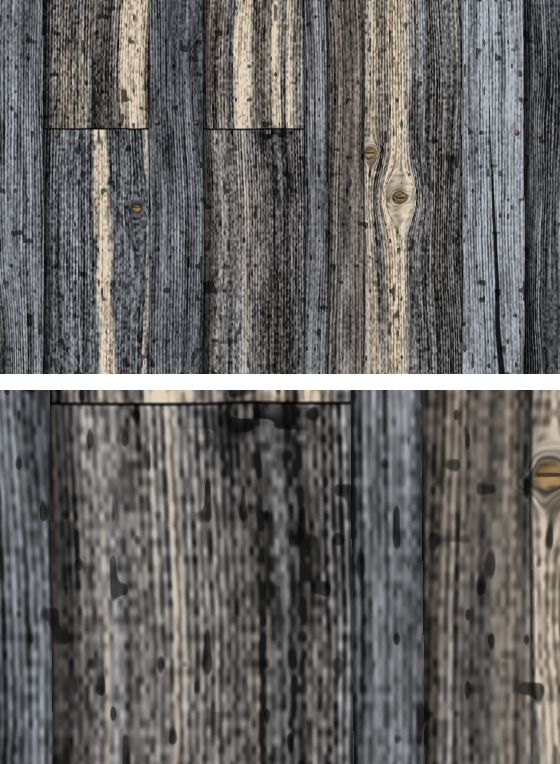
Top, the full canvas; bottom, a detail of the centre.
Give the GLSL for this texture, as a Shadertoy shader.

```glsl
// Weathered barn boards: grey vertical planks with pale streaks, knots, nails and a split.

float hash(vec2 p) {
  vec3 q = fract(p.xyx * 0.1031);
  q += dot(q, q.yzx + 33.33);
  return fract((q.x + q.y) * q.z);
}

float noise(vec2 p) {
  vec2 i = floor(p), f = fract(p);
  f = f * f * (3.0 - 2.0 * f);
  return mix(mix(hash(i), hash(i + vec2(1, 0)), f.x),
             mix(hash(i + vec2(0, 1)), hash(i + vec2(1, 1)), f.x), f.y);
}

// Narrow wavering grooves, thin fibres and crumbs, centred on zero
float grain(vec2 q, float rough) {
  float waver = 9.0 * noise(q * vec2(16, 1.2)) + 1.6 * noise(q * vec2(80, 30));
  float groove = sin(q.x * 820.0 + waver) * noise(q * vec2(30, 3));
  return 0.26 * groove + 0.22 * noise(q * vec2(14, 0.8)) + 0.38 * noise(q * vec2(65, 1.2))
       + 0.50 * noise(q * vec2(190, 8)) + rough * noise(q * vec2(220, 130)) - 0.55 - 0.5 * rough;
}

// Fibres part around a knot like a stream around a post
float bend(vec2 p, float x, vec2 knot, float radius) {
  vec2 d = (p - knot) * vec2(1.0, 0.6);
  float r2 = radius * radius;
  return x - d.x * r2 / max(dot(d, d), r2) * exp(-dot(d, d) * 60.0);
}

float band(float x, float centre, float halfWidth) {
  return 1.0 - smoothstep(halfWidth * 0.7, halfWidth * 1.2 + 0.002, abs(x - centre));
}

vec3 drawKnot(vec3 col, vec2 p, vec2 knot, float radius) {
  vec2 d = (p - knot) * (0.75 + 0.5 * noise(p * 60.0)) / radius;
  float r = length(d * vec2(1.0, 1.15));
  col *= 1.0 - (0.12 + 0.12 * cos(r * 13.0)) * (1.0 - smoothstep(1.2, 2.4, r));
  vec3 core = vec3(0.52, 0.42, 0.29) * (0.6 + 0.8 * noise(p * vec2(120, 240)));
  col = mix(col, core, 1.0 - smoothstep(0.75, 1.0, r));
  col *= 1.0 - 0.4 * exp(-pow(abs(r - 1.0) * 6.0, 2.0));
  float check = (1.0 - smoothstep(0.05, 0.16, abs(d.y))) * (1.0 - smoothstep(0.6, 0.9, r));
  return mix(col, vec3(0.16, 0.12, 0.09), 0.7 * check);
}

void mainImage(out vec4 fragColor, in vec2 fragCoord) {
  vec2 p = fragCoord / iResolution.xy * vec2(1.497, 1.0);
  float px = 1.0 / iResolution.y;

  // Which board, and how far from its edges
  float edges[8] = float[8](0.117, 0.399, 0.545, 0.813, 0.876, 0.973, 1.235, 1.402);
  float tones[9] = float[9](0.39, 0.36, 0.36, 0.41, 0.41, 0.36, 0.37, 0.51, 0.35);
  float warmth[9] = float[9](0.0, 0.05, 0.0, 0.35, 0.1, 0.7, 0.3, 0.0, 0.05);
  float xEdge = p.x + 0.006 * (noise(vec2(p.y * 7.0, 3.0)) - 0.5);
  float gap = 1.0, fromLeft = 1.0;
  int id = 0;
  for (int i = 0; i < 8; i++) {
    float d = xEdge - edges[i];
    if (d > 0.0) { id = i + 1; fromLeft = d; }
    gap = min(gap, abs(d));
  }
  bool jointed = id == 1 || id == 3;
  float joint = p.y - 0.655 - 0.003 * (noise(p * vec2(25, 1)) - 0.5);
  bool upper = jointed && joint > 0.0;

  // Fibre coordinate
  vec2 bigKnot = vec2(1.070, 0.471), sideKnot = vec2(0.990, 0.591), smallKnot = vec2(0.366, 0.444);
  float x = p.x + 0.022 * (noise(vec2(p.x * 5.0 + float(id) * 7.0, p.y * 2.5)) - 0.5);
  if (id == 1 && !upper) x = bend(p, x, smallKnot, 0.014);
  if (id == 6) x = bend(p, bend(p, x, bigKnot, 0.038), sideKnot, 0.018);
  if (id == 8) x += 0.012 * noise(p * vec2(18, 6));
  float seed = float(id) * 3.7 + (upper ? 40.0 : 0.0);
  float g = grain(vec2(x, p.y) + seed, jointed || id == 6 ? 0.6 : 0.4);

  // Grey weathered surface
  float tone = tones[id] + 0.56 * g + 0.12 * (noise(p * vec2(7, 3) + seed) - 0.5);
  tone -= 0.08 * smoothstep(0.6, 0.85, noise(vec2(x * 110.0 + seed, p.y * 1.5)));
  float warm = (upper ? 0.6 : warmth[id]) * (0.4 + 1.2 * noise(vec2(x * 40.0, p.y * 2.0 + seed)));
  vec3 col = clamp(tone, 0.1, 0.72) * mix(vec3(0.97, 1.0, 1.05), vec3(1.08, 0.99, 0.89), min(warm, 1.0));

  // Pale streaks of less weathered wood
  float s = x + 0.012 * (noise(p * vec2(80, 9)) - 0.5) + 0.005 * (noise(p * vec2(200, 50)) - 0.5);
  float patches = noise(vec2(x * 75.0, p.y * 2.5 + 5.0));
  float ragged = smoothstep(0.3, 0.6, patches);
  float pale = 0.0;
  if (id == 1) pale = upper ? band(s, 0.36, 0.036) * smoothstep(0.25, 0.6, patches + p.y - 0.8)
                            : max(band(s, 0.292 - 0.035 * p.y, 0.017), 0.6 * ragged * band(s, 0.391, 0.006));
  if (id == 3) pale = upper ? max(band(s, 0.652, 0.02), band(s, 0.715, 0.075) * ragged)
                            : 0.4 * max(band(s, 0.645, 0.012) * ragged, smoothstep(0.62, 0.85, patches));
  if (id == 6) pale = max(max(band(s, 1.053, 0.025), 0.8 * band(s, 0.988, 0.013)),
                          0.55 * band(s, 1.035, 0.075) * ragged);
  vec3 cream = mix(vec3(0.36, 0.31, 0.25), vec3(0.90, 0.84, 0.75), clamp(0.74 + 1.1 * g, 0.0, 1.0));
  col = mix(col, cream, pale * 0.95);

  // Dark flecks
  col *= 1.0 - 0.55 * smoothstep(0.80, 0.92, noise(p * vec2(95, 45) + 9.0));

  // Knots, and a torn patch below one joint
  col = drawKnot(col, p, bigKnot, 0.020);
  col = drawKnot(col, p, sideKnot, 0.017);
  col = drawKnot(col, p, smallKnot, 0.012);
  float torn = exp(-pow(length((p - vec2(0.73, 0.635)) * vec2(22, 50)), 2.0));
  col *= 1.0 - 0.8 * torn * smoothstep(0.35, 0.6, noise(p * vec2(60, 110)));

  // Cast shadows, board gaps, joints and the long split
  if (jointed || id == 8) col *= mix(0.45, 1.0, smoothstep(0.006, 0.030, fromLeft + 0.2 * (s - x)));
  float depth = 0.35 + 0.4 * noise(vec2(float(id) * 5.0, p.y * 6.0));
  col *= mix(depth, 1.0, smoothstep(0.0, 0.003 + px, gap));
  if (jointed) col *= mix(0.25, 1.0, smoothstep(0.0, 0.002 + px, abs(joint)));
  float split = abs(p.x - 1.338 + 0.044 * p.y - 0.006 * (noise(vec2(p.y * 8.0, 1.0)) - 0.5));
  float width = 0.008 * (1.0 - p.y / 0.72);
  col *= 1.0 - 0.85 * (1.0 - smoothstep(width - px, width + px, split)) * step(0.0, width);

  // Rusty nail heads with small shadows
  vec2 nails[6] = vec2[6](vec2(0.418, 0.675), vec2(0.523, 0.675), vec2(0.702, 0.679),
                          vec2(1.442, 0.640), vec2(0.150, 0.640), vec2(1.379, 0.648));
  for (int i = 0; i < 6; i++) {
    vec2 d = p - nails[i];
    col *= mix(0.4, 1.0, smoothstep(0.004, 0.010, length(d - vec2(0.003, -0.004))));
    vec3 rust = vec3(0.46, 0.34, 0.27) * (0.6 + 0.8 * noise(p * 250.0));
    col = mix(col, rust, 1.0 - smoothstep(0.005 - px, 0.005 + px, length(d)));
  }

  fragColor = vec4(clamp(col, 0.0, 1.0), 1.0);
}
```
